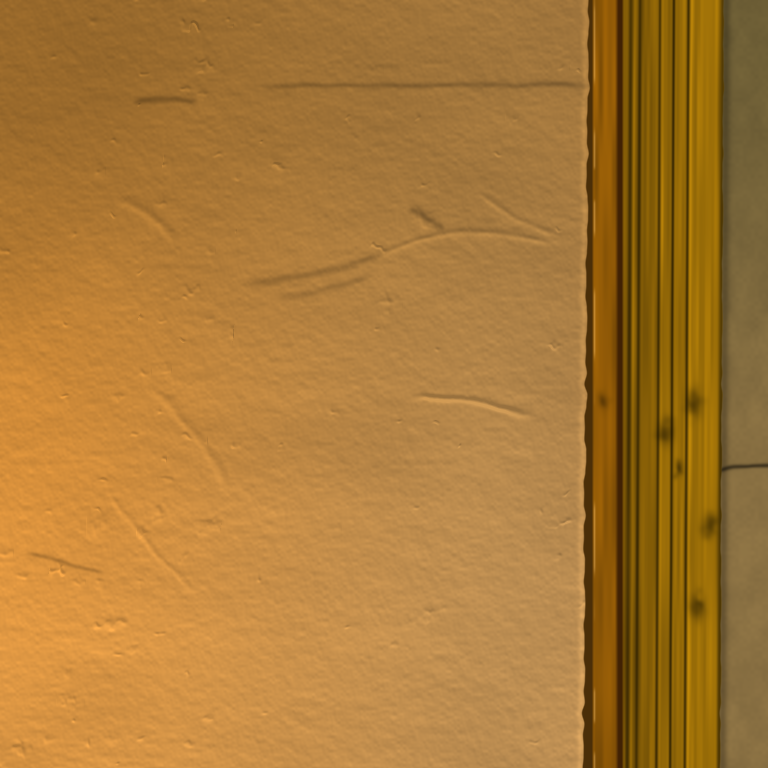
Write a WebGL 1 fragment shader that draws this texture.

```glsl
precision highp float;
uniform vec2 u_resolution;

float hash(vec2 p) {
  vec3 q = fract(p.xyx * 0.1031);
  q += dot(q, q.yzx + 33.33);
  return fract((q.x + q.y) * q.z);
}

float noise(vec2 p) {
  vec2 i = floor(p), f = fract(p);
  f = f * f * (3.0 - 2.0 * f);
  return mix(mix(hash(i), hash(i + vec2(1, 0)), f.x),
             mix(hash(i + vec2(0, 1)), hash(i + vec2(1, 1)), f.x), f.y);
}

// Bent trowel stroke that fades towards both ends
float stroke(vec2 p, vec2 a, vec2 b, float bend, float width) {
  vec2 d = b - a;
  float len = length(d);
  float t = dot(p - a, d) / (len * len);
  float side = (d.x * (p.y - a.y) - d.y * (p.x - a.x)) / len;
  side -= bend * 4.0 * t * (1.0 - t) + 0.004 * (noise(p * 40.0) - 0.5);
  return exp(-side * side / (width * width))
       * smoothstep(0.0, 0.15, t) * smoothstep(1.0, 0.85, t);
}

// Small lumps, one per grid cell where the density allows
float chips(vec2 p, float cells, float density) {
  vec2 id = floor(p * cells);
  vec2 centre = 0.3 + 0.4 * vec2(hash(id + 7.0), hash(id + 19.0));
  vec2 d = fract(p * cells) - centre;
  d += 0.25 * (vec2(noise(p * 130.0), noise(p * 130.0 + 50.0)) - 0.5);
  float size = mix(0.07, 0.2, hash(id + 31.0));
  return exp(-dot(d, d * vec2(0.6, 1.6)) / (size * size)) * step(hash(id), density);
}

float plasterHeight(vec2 p) {
  vec2 warped = p + 0.015 * vec2(noise(p * 14.0), noise(p * 14.0 + 9.0));
  float h = 0.55 * noise(warped * vec2(22, 34)) + 0.4 * noise(warped * vec2(60, 85));
  h += 0.3 * noise(p * vec2(125, 165)) + 0.16 * noise(p * 270.0);
  float column = exp(-pow((p.x - 0.22 + 0.08 * (0.7 - p.y)) / 0.09, 2.0));
  h += 0.9 * chips(warped, 17.0, 0.06 + 0.3 * column);
  h += 0.6 * chips(warped + 0.37, 33.0, 0.05 + 0.22 * column);
  h += 1.1 * stroke(p, vec2(0.53, 0.482), vec2(0.70, 0.452), 0.008, 0.004);
  h += 0.7 * stroke(p, vec2(0.48, 0.66), vec2(0.73, 0.675), 0.028, 0.004);
  h += 0.7 * stroke(p, vec2(0.19, 0.50), vec2(0.30, 0.36), 0.008, 0.006);
  h += 0.5 * stroke(p, vec2(0.14, 0.36), vec2(0.26, 0.22), -0.005, 0.004);
  h += 0.6 * stroke(p, vec2(0.62, 0.75), vec2(0.73, 0.69), -0.006, 0.004);
  h += 0.8 * stroke(p, vec2(0.15, 0.74), vec2(0.23, 0.68), 0.01, 0.006);
  return h;
}

vec3 plaster(vec2 p) {
  vec3 low = mix(vec3(0.83, 0.57, 0.26), vec3(0.73, 0.55, 0.32), smoothstep(0.0, 0.75, p.x));
  vec3 high = mix(vec3(0.59, 0.405, 0.165), vec3(0.63, 0.46, 0.235), smoothstep(0.0, 0.75, p.x));
  vec3 col = mix(low, high, smoothstep(0.15, 1.0, p.y + 0.05 * (noise(p * 5.0) - 0.5)));
  col += vec3(0.07, 0.03, -0.01) * exp(-dot(p - vec2(0.0, 0.42), p - vec2(0.0, 0.42)) * 12.0);
  // Light grazes the relief from below
  float light = plasterHeight(p) - plasterHeight(p - vec2(0.0012, 0.003));
  col *= 1.0 - 0.26 * clamp(-light, -0.6, 0.6);
  // Shaded grooves
  float groove = 0.8 * stroke(p, vec2(0.31, 0.889), vec2(0.80, 0.889), 0.0, 0.0035);
  groove += stroke(p, vec2(0.17, 0.868), vec2(0.26, 0.87), 0.0, 0.004);
  groove += 0.7 * stroke(p, vec2(0.31, 0.63), vec2(0.51, 0.675), -0.009, 0.005);
  groove += 0.5 * stroke(p, vec2(0.35, 0.61), vec2(0.49, 0.645), -0.006, 0.004);
  groove += 0.9 * stroke(p, vec2(0.03, 0.282), vec2(0.14, 0.252), 0.0, 0.003);
  groove += 0.9 * stroke(p, vec2(0.53, 0.73), vec2(0.58, 0.70), 0.0, 0.004);
  col *= 1.0 - 0.22 * groove;
  return col * (0.97 + 0.06 * noise(p * vec2(8, 12)));
}

float line(float x, float centre, float width) {
  return exp(-pow((x - centre) / width, 2.0));
}

float knot(vec2 p, vec2 centre, float size) {
  vec2 d = (p - centre) * vec2(1.0, 0.65) + 0.006 * (noise(p * 90.0) - 0.5);
  return exp(-dot(d, d) / (size * size));
}

vec3 yellowWood(vec2 p, float x) {
  vec3 col = mix(vec3(0.50, 0.35, 0.025), vec3(0.62, 0.44, 0.03), smoothstep(0.82, 0.91, x));
  float grooves = 0.45 * line(x, 0.819, 0.003) + 0.5 * line(x, 0.831, 0.0025)
                + 0.5 * line(x, 0.857, 0.002) + 0.6 * line(x, 0.875, 0.002)
                + 0.55 * line(x, 0.894, 0.002) + 0.5 * line(x, 0.939, 0.004);
  col *= 1.0 - grooves;
  col *= 1.0 + 0.18 * (line(x, 0.824, 0.002) + line(x, 0.861, 0.002) + line(x, 0.898, 0.002));
  float knots = knot(p, vec2(0.903, 0.475), 0.011) + knot(p, vec2(0.867, 0.437), 0.010)
              + knot(p, vec2(0.884, 0.390), 0.006) + knot(p, vec2(0.924, 0.315), 0.009)
              + knot(p, vec2(0.908, 0.210), 0.010);
  col *= 1.0 - 0.45 * min(knots, 1.0);
  return col * (0.88 + 0.24 * noise(vec2(x * 260.0, p.y * 7.0)));
}

void main() {
  vec2 p = gl_FragCoord.xy / u_resolution;
  float aa = 1.0 / u_resolution.x;
  float rough = 0.004 * (noise(vec2(3.0, p.y * 70.0)) - 0.5);
  float wallEdge = mix(0.759, 0.767, p.y) + rough;
  float woodX = p.x + 0.005 * (0.5 - p.y);
  vec3 col = plaster(p);
  col *= 1.0 + 0.12 * line(p.x, wallEdge - 0.004, 0.004);

  // Shadow gap, brown strip and dark joint
  col = mix(col, vec3(0.29, 0.18, 0.03), smoothstep(-aa, aa, p.x - wallEdge));
  vec3 brown = vec3(0.55, 0.34, 0.025) * (0.85 + 0.3 * noise(p * vec2(170, 9)));
  brown *= 1.0 - 0.35 * knot(p, vec2(0.785, 0.478), 0.007);
  brown += 0.15 * line(p.x, 0.774, 0.0015) * smoothstep(0.4, 0.7, noise(vec2(1.0, p.y * 25.0)));
  col = mix(col, brown, smoothstep(-0.002, 0.002, p.x - 0.772));
  col = mix(col, vec3(0.25, 0.13, 0.015), smoothstep(-0.003, 0.003, p.x - 0.803));

  // Moulded frame
  float frame = smoothstep(-0.002, 0.002, p.x - 0.811);
  col = mix(col, yellowWood(p, woodX), frame);

  // Grey wall beyond the frame
  vec3 grey = mix(vec3(0.54, 0.44, 0.26), vec3(0.43, 0.37, 0.21), smoothstep(0.3, 1.0, p.y));
  grey *= 0.94 + 0.08 * noise(p * vec2(60, 40)) + 0.04 * noise(p * 200.0);
  grey *= 1.0 - 0.5 * stroke(p, vec2(0.93, 0.385), vec2(1.02, 0.395), 0.004, 0.003);
  grey *= 1.0 - 0.25 * line(woodX, 0.943, 0.006);
  col = mix(col, grey, smoothstep(-aa, aa, woodX - 0.940 - 0.5 * rough));
  gl_FragColor = vec4(clamp(col, 0.0, 1.0), 1.0);
}
```
